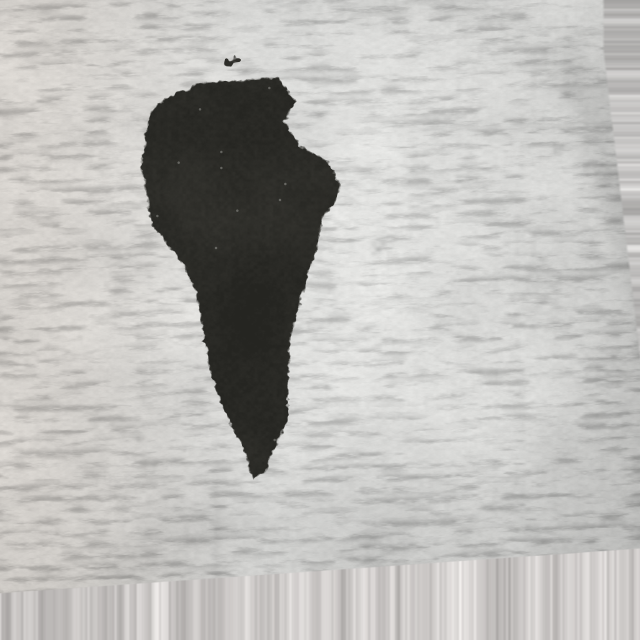
This texture is drawn by a WebGL 2 fragment shader. Its source:

```glsl
#version 300 es
precision highp float;
// A ragged black ink blot on ribbed, fibrous paper with streaked right and bottom margins.

#define RIB_COUNT 56.0
#define RIB_DEPTH 0.15
#define RIB_SLOPE 0.03
#define GRAIN 0.065
#define EDGE_ROUGHNESS 0.007
#define STREAK_DEPTH 0.19
#define INK_DARK vec3(0.145, 0.145, 0.130)
#define INK_LIGHT vec3(0.225, 0.222, 0.203)
#define WARM_TINT vec3(1.012, 0.995, 0.972)
#define COOL_TINT vec3(1.0, 1.002, 0.993)

uniform vec2 u_resolution;
out vec4 fragColor;

const int CORNERS = 23;
const vec2 BLOT[CORNERS] = vec2[CORNERS](
  vec2(.232, .818), vec2(.254, .844), vec2(.313, .870), vec2(.436, .878),
  vec2(.461, .841), vec2(.444, .811), vec2(.471, .770), vec2(.510, .749),
  vec2(.533, .711), vec2(.523, .681), vec2(.503, .661), vec2(.492, .603),
  vec2(.454, .479), vec2(.448, .342), vec2(.414, .264), vec2(.396, .251),
  vec2(.384, .290), vec2(.349, .362), vec2(.326, .427), vec2(.310, .531),
  vec2(.289, .586), vec2(.238, .646), vec2(.221, .740));

float hash(vec2 p) {
  return fract(sin(dot(p, vec2(127.1, 311.7))) * 43758.545);
}

float noise(vec2 p) {
  vec2 i = floor(p), f = fract(p);
  f = f * f * (3.0 - 2.0 * f);
  return mix(mix(hash(i), hash(i + vec2(1, 0)), f.x),
             mix(hash(i + vec2(0, 1)), hash(i + vec2(1, 1)), f.x), f.y);
}

float fbm(vec2 p) {
  float sum = 0.0, amp = 0.533;
  for (int i = 0; i < 4; i++) {
    sum += amp * noise(p);
    p = p * 2.07 + 17.3;
    amp *= 0.5;
  }
  return sum;
}

// Signed distance to the closed outline, negative inside.
float blotDistance(vec2 p) {
  float d = 1e3, side = 1.0;
  for (int i = 0, j = CORNERS - 1; i < CORNERS; j = i++) {
    vec2 e = BLOT[j] - BLOT[i], w = p - BLOT[i];
    vec2 q = w - e * clamp(dot(w, e) / dot(e, e), 0.0, 1.0);
    d = min(d, dot(q, q));
    bvec3 c = bvec3(p.y >= BLOT[i].y, p.y < BLOT[j].y, e.x * w.y > e.y * w.x);
    if (all(c) || !any(c)) side = -side;
  }
  return side * sqrt(d);
}

float spot(vec2 p, vec2 center, vec2 radius) {
  vec2 q = (p - center) / radius;
  return exp(-dot(q, q));
}

vec3 paperColor(vec2 p) {
  // Broad light, the fold on the right and darker corners
  float light = 0.825 + 0.055 * spot(p, vec2(.55, .62), vec2(.40, .42));
  float fold = p.x - 0.885 - 0.343 * (0.896 - p.y);
  light -= 0.085 * smoothstep(-0.05, 0.02, fold) * smoothstep(1.02, 0.85, p.y);
  light -= 0.09 * smoothstep(0.78, 1.03, p.x) * smoothstep(0.75, 0.4, p.y);
  light -= 0.035 * smoothstep(0.35, 0.08, p.y);
  light -= 0.10 * (fbm(p * vec2(7.0, 10.0)) - 0.45);

  // Ribs broken up by stretched fibres
  float row = p.y - RIB_SLOPE * p.x + 0.004 * noise(p * 9.0);
  float rib = 0.5 + 0.5 * sin(6.2832 * RIB_COUNT * row);
  float fibre = fbm(vec2(p.x * 26.0, row * 105.0));
  light -= RIB_DEPTH * (0.3 + 0.7 * rib) * smoothstep(0.38, 0.78, fibre);
  light += GRAIN * (fbm(p * vec2(120.0, 190.0)) - 0.5);

  // Smudges and a faint crease
  float mottle = 0.4 + noise(p * 110.0);
  light -= 0.13 * mottle * spot(p, vec2(.593, .616), vec2(.014, .013));
  light -= 0.15 * mottle * spot(p, vec2(.873, .765), vec2(.008, .008));
  light -= 0.13 * mottle * spot(p, vec2(.215, .316), vec2(.010, .006));
  light -= 0.05 * mottle * spot(p, vec2(.850, .530), vec2(.050, .060));
  light -= 0.04 * spot(p, vec2(.338, .170), vec2(.008, .090));
  return light * mix(WARM_TINT, COOL_TINT, smoothstep(0.0, 0.45, p.x));
}

// Parallel streaks running across the coordinate t.
float streaks(float t, float seed) {
  float s = 0.35 * noise(vec2(t * 24.0, seed)) + 0.35 * noise(vec2(t * 85.0, seed + 5.0))
          + 0.30 * noise(vec2(t * 260.0, seed + 9.0));
  return STREAK_DEPTH * 2.0 * (s - 0.5);
}

vec3 inkColor(vec2 p) {
  float tone = 0.15 + 0.55 * (fbm(p * 11.0) - 0.3);
  tone += 0.35 * spot(p, vec2(.36, .66), vec2(.11, .08));
  tone -= 0.25 * spot(p, vec2(.41, .52), vec2(.05, .09));
  tone += 0.55 * (fbm(p * 170.0) - 0.5);
  vec2 cell = p * 120.0;
  float fleck = step(0.988, hash(floor(cell))) * smoothstep(0.35, 0.1, length(fract(cell) - 0.5));
  return mix(INK_DARK, INK_LIGHT, clamp(tone, 0.0, 1.2)) + 0.22 * fleck;
}

void main() {
  vec2 p = gl_FragCoord.xy / u_resolution;
  float soft = 1.0 / min(u_resolution.x, u_resolution.y);
  vec3 color = paperColor(p);

  // Streaked margins beyond the sheet
  float rightEdge = p.x - 0.943 - 0.12 * max(0.92 - p.y, 0.0);
  float bottomEdge = 0.073 + 0.070 * p.x - p.y;
  vec3 rightTone = vec3(0.755, 0.750, 0.745) + streaks(p.y, 3.0);
  vec3 bottomTone = vec3(0.785, 0.772, 0.765) + streaks(p.x, 41.0);
  color = mix(color, rightTone, smoothstep(-2.0 * soft, 2.0 * soft, rightEdge));
  color = mix(color, bottomTone, smoothstep(-soft, soft, bottomEdge));

  // Main blot and the small speck above it
  float rough = EDGE_ROUGHNESS * (fbm(p * 75.0) - 0.5) + 0.004 * (noise(p * 210.0) - 0.5);
  float blot = blotDistance(p) + rough;
  vec2 q = (p - vec2(.366, .902)) * vec2(0.55, 1.0);
  float speck = length(q) - 0.006 + 0.014 * (noise(p * 150.0) - 0.4);
  float ink = smoothstep(1.3 * soft, -1.3 * soft, min(blot, speck));
  color = mix(color, inkColor(p), ink);

  fragColor = vec4(clamp(color, 0.0, 1.0), 1.0);
}
```
